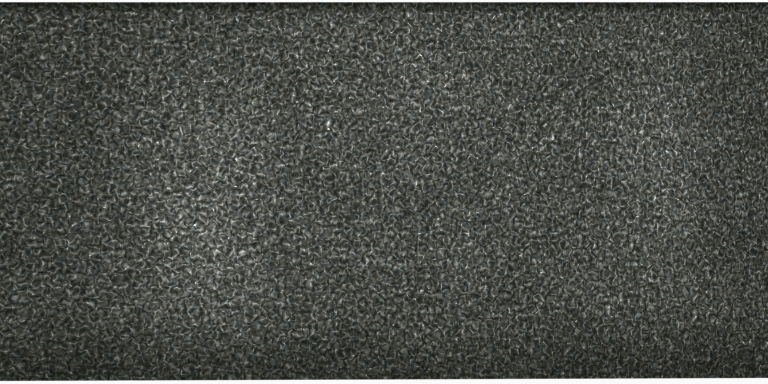
Give the GLSL for this texture, as a Shadertoy shader.

```glsl
// Sheet of dark grey pebbled rubber with soft sheens, lying on a white ground.

vec2 randomGradient(vec2 cell) {
    vec3 h = fract(cell.xyx * vec3(0.1031, 0.1030, 0.0973));
    h += dot(h, h.yzx + 33.33);
    float angle = 6.2832 * fract((h.x + h.y) * h.z);
    return vec2(cos(angle), sin(angle));
}

float gradientNoise(vec2 p) {
    vec2 i = floor(p), f = fract(p);
    vec2 u = f * f * f * (f * (f * 6.0 - 15.0) + 10.0);
    vec2 e = vec2(1.0, 0.0);
    float a = dot(randomGradient(i), f);
    float b = dot(randomGradient(i + e.xy), f - e.xy);
    float c = dot(randomGradient(i + e.yx), f - e.yx);
    float d = dot(randomGradient(i + e.xx), f - e.xx);
    return mix(mix(a, b, u.x), mix(c, d, u.x), u.y);
}

// Soft elliptical patch of light
float sheen(vec2 p, vec2 centre, vec2 radius) {
    vec2 d = (p - centre) / radius;
    return exp(-dot(d, d));
}

// Broad illumination: dim ends, two glows, shaded long edges
float lighting(vec2 p) {
    float light = 0.225 + 0.065 * sheen(p, vec2(1.05, 0.5), vec2(0.85, 0.75));
    light += 0.085 * sheen(p, vec2(0.52, 0.42), vec2(0.17, 0.33));
    light += 0.065 * sheen(p, vec2(1.70, 0.58), vec2(0.13, 0.36));
    light += 0.030 * sheen(p, vec2(1.05, 0.80), vec2(0.45, 0.22));
    light *= mix(0.72, 1.0, smoothstep(0.0, 0.22, p.y));
    light *= mix(0.55, 1.0, smoothstep(0.0, 0.035, 0.994 - p.y));
    return light * (1.0 + 0.12 * gradientNoise(p * 7.0));
}

void mainImage(out vec4 fragColor, in vec2 fragCoord) {
    vec2 p = fragCoord / iResolution.y;

    // Short curled grains, slightly finer toward the right
    vec2 q = vec2(p.x * (84.0 + 9.0 * p.x), p.y * 98.0);
    vec2 curl = vec2(gradientNoise(q * 0.6 + 31.0), gradientNoise(q * 0.6 + 87.0));
    vec2 g = q + 0.8 * curl;
    float grain = gradientNoise(g) + 0.55 * gradientNoise(g * 1.7 + 53.0);
    grain += 0.25 * gradientNoise(q * 0.35 + 19.0);

    // Scattered glints on the grain tops
    float glint = smoothstep(0.30, 0.60, gradientNoise(q * 0.9 + 140.0));
    glint *= smoothstep(0.0, 0.4, grain);

    float light = lighting(p);
    float value = light * exp(1.1 * grain) + 1.1 * light * glint;
    float warmth = 0.02 * gradientNoise(q * 0.5 + 211.0);
    vec3 rubber = vec3(value) + vec3(warmth, 0.01, -0.01 - warmth);

    // White ground beyond the slightly tilted sheet
    float inside = min(p.y - 0.008 - 0.004 * p.x, 0.994 - p.y);
    float pixel = 1.0 / iResolution.y;
    float cover = smoothstep(-0.5 * pixel - 0.001, 0.5 * pixel + 0.001, inside);
    fragColor = vec4(mix(vec3(0.98), clamp(rubber, 0.0, 1.0), cover), 1.0);
}
```
